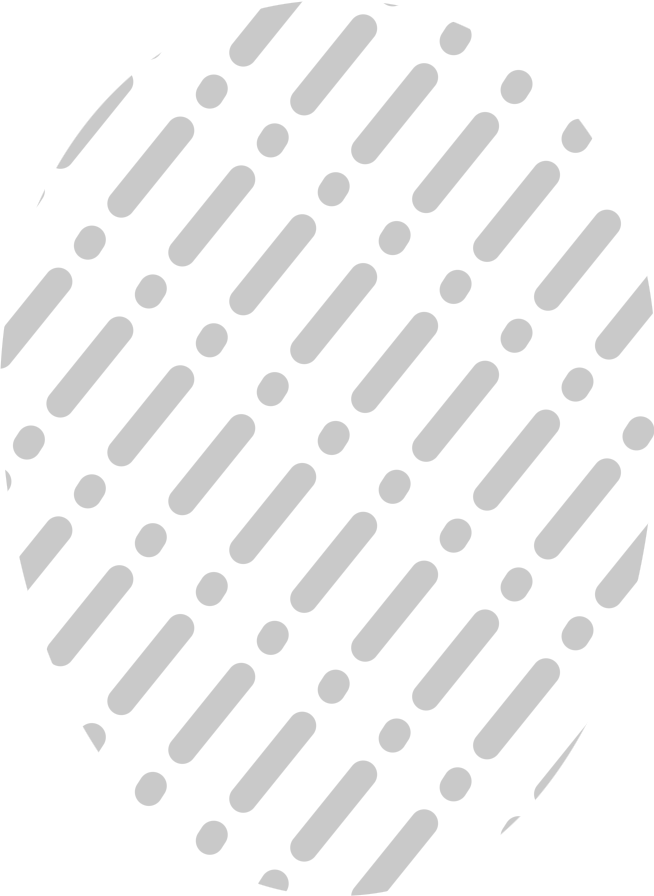
Give the GLSL for this pattern, as a WebGL 2 fragment shader.

```glsl
#version 300 es
precision highp float;
// Slanted grey dashes alternating with round dots, clipped to an egg-shaped oval on white.

uniform vec2 u_resolution;
out vec4 fragColor;

// Lengths are fractions of the canvas height.
const vec3 PAPER = vec3(1.0);
const vec3 INK = vec3(0.79);

const vec2 FIRST_DOT = vec2(0.1003, 0.7292);     // centre of one dot
const vec2 COLUMN_STEP = vec2(0.06803, -0.0545); // from a column to the next
const float ROW_STEP = 0.2776;                   // from dot to dot in a column
const vec2 DASH_HALF = vec2(0.0329, 0.0408);     // half of the dash spine
const vec2 DOT_HALF = vec2(0.0022, 0.0034);      // dots are slightly elongated
const float STROKE_RADIUS = 0.0156;

const vec2 OVAL_CENTRE = vec2(0.366, 0.5703);
const float OVAL_HALF_WIDTH = 0.366;
const float OVAL_TOP = 0.4297;
const float OVAL_BOTTOM = 0.5703;
const float OVAL_POWER = 2.1;
const float OVAL_LEAN = 0.010;                   // rightward shift at both ends
const float EDGE_PIXELS = 1.5;

// Distance to a capsule centred on the origin, with spine from -h to h.
float capsule(vec2 p, vec2 h, float radius) {
    float t = clamp(dot(p, h) / dot(h, h), -1.0, 1.0);
    return length(p - h * t) - radius;
}

// Wraps y to the nearest repeat of the column.
vec2 wrapRow(vec2 p) {
    return vec2(p.x, p.y - ROW_STEP * round(p.y / ROW_STEP));
}

// Distance to the nearest dash or dot.
float strokes(vec2 p) {
    vec2 q = p - FIRST_DOT;
    float column = round(q.x / COLUMN_STEP.x);
    float d = 1.0;
    for (int k = -1; k <= 1; k++) {
        vec2 local = q - (column + float(k)) * COLUMN_STEP;
        vec2 dashLocal = local - vec2(0.0, 0.5 * ROW_STEP);
        d = min(d, capsule(wrapRow(local), DOT_HALF, STROKE_RADIUS));
        d = min(d, capsule(wrapRow(dashLocal), DASH_HALF, STROKE_RADIUS));
    }
    return d;
}

// Oval field: below 1 inside, above 1 outside.
float oval(vec2 p) {
    vec2 q = p - OVAL_CENTRE;
    float v = abs(q.y) / (q.y > 0.0 ? OVAL_TOP : OVAL_BOTTOM);
    float u = abs(q.x - OVAL_LEAN * v) / OVAL_HALF_WIDTH;
    return pow(u, OVAL_POWER) + pow(v, OVAL_POWER);
}

void main() {
    vec2 p = gl_FragCoord.xy / u_resolution.y;
    float edge = 0.5 * EDGE_PIXELS / u_resolution.y;

    float ink = 1.0 - smoothstep(-edge, edge, strokes(p));

    // Clip with a one-pixel soft border.
    float field = oval(p);
    float inside = clamp(0.5 + (1.0 - field) / max(fwidth(field), 1e-5), 0.0, 1.0);

    fragColor = vec4(mix(PAPER, INK, ink * inside), 1.0);
}
```
